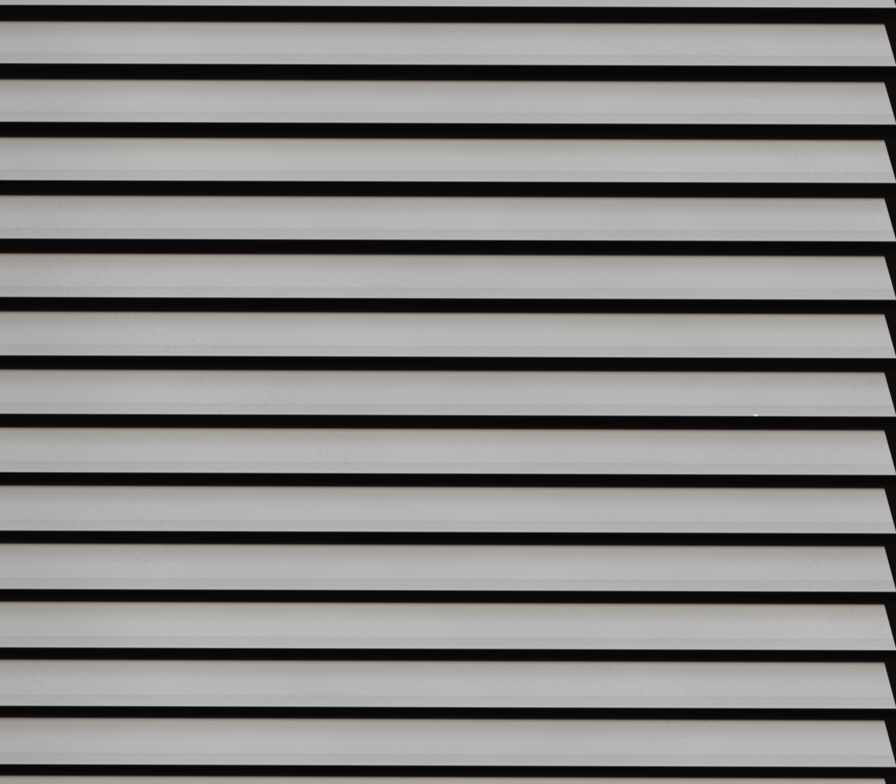
This texture is drawn by a Shadertoy shader. Its source:

```glsl
float hash(vec2 p) {
    return fract(sin(dot(p, vec2(127.1, 311.7))) * 4375.85);
}

// Distance to the nearest jittered cell point
float cellular(vec2 p) {
    vec2 cell = floor(p);
    float nearest = 2.0;
    for (int j = -1; j <= 1; j++)
    for (int i = -1; i <= 1; i++) {
        vec2 c = cell + vec2(i, j);
        vec2 point = c + vec2(hash(c), hash(c + 19.3));
        nearest = min(nearest, length(p - point));
    }
    return nearest;
}

// Smooth blotches in about -1..1
float stains(vec2 p) {
    return 0.5 * sin(p.x * 9.0 + 2.0 * sin(p.y * 7.0))
         + 0.3 * sin(p.x * 23.0 - p.y * 31.0)
         + 0.2 * sin(p.x * 51.0 + 3.0 * sin(p.y * 43.0));
}

// Soft elliptical spot
float spot(vec2 p, vec2 center, vec2 radius) {
    return 1.0 - smoothstep(0.5, 1.2, length((p - center) / radius));
}

void mainImage(out vec4 fragColor, in vec2 fragCoord) {
    vec2 uv = fragCoord / iResolution.xy;
    vec2 p = vec2(fragCoord.x / iResolution.y, 1.0 - uv.y);

    // Rows run downward, tilting slightly; each starts with its dark gap
    float rows = (p.y - 0.0077 - 0.0037 * uv.x) / 0.0745;
    float row = floor(rows);
    float f = rows - row;
    float gap = 0.262 - 0.0065 * row;
    float t = clamp((f - gap) / (1.0 - gap), 0.0, 1.0);
    float pixel = 1.0 / (iResolution.y * 0.0745);
    float soft = max(pixel, 0.026);

    // Slat face: warm shaded top, cool lower face, crease and lip
    vec3 warm = vec3(0.645, 0.63, 0.605);
    vec3 cool = vec3(0.715, 0.715, 0.718);
    vec3 slat = mix(warm, cool, smoothstep(0.03, 0.5, t));
    slat -= 0.022 * smoothstep(0.72, 0.78, t);
    slat -= 0.02 * exp(-pow((t - 0.75) / 0.025, 2.0));
    slat += vec3(0.015, 0.03, 0.015) * smoothstep(0.9, 0.95, t);
    slat -= vec3(0.09, 0.12, 0.13) * (1.0 - smoothstep(0.0, 0.09, t));

    // Row tone, faint stains, speckled dirt and a dimmer left side
    slat += 0.014 * (hash(vec2(row, 4.0)) - 0.5);
    slat += 0.009 * stains(p + row * vec2(0.73, 0.31));
    float dirt = 1.0 - smoothstep(0.04, 0.3, cellular(p * vec2(60.0, 90.0)));
    slat -= 0.02 * dirt * smoothstep(0.2, 1.0, stains(p * 0.7 + 3.0));
    slat += 0.012 * (cellular(p * 190.0) - 0.5);
    slat *= 0.95 + 0.05 * smoothstep(0.0, 0.2, uv.x);

    // Slat outline, with its right end cut on a slant
    float mask = smoothstep(gap - soft, gap + soft, f)
               * (1.0 - smoothstep(1.0 - 1.5 * soft, 1.0, f));
    float end = 0.987 + 0.014 * t;
    float endSoft = max(1.0 / iResolution.x, 0.001);
    mask *= 1.0 - smoothstep(end - endSoft, end + endSoft, uv.x);

    vec3 shadow = vec3(0.035, 0.03, 0.03)
                + vec3(0.03, 0.02, 0.017) * smoothstep(0.5, 1.0, f / gap);
    vec3 color = mix(shadow, slat, mask);

    // Two chips near the right side
    color = mix(color, vec3(0.06), spot(p, vec2(0.950, 0.5455), vec2(0.004, 0.0022)));
    color = mix(color, vec3(0.85), spot(p, vec2(0.964, 0.5295), vec2(0.0035, 0.0018)));

    fragColor = vec4(color, 1.0);
}
```
